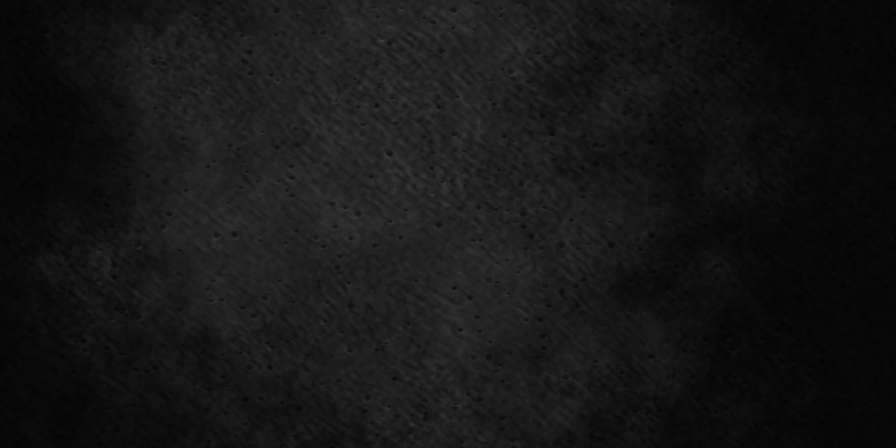
This texture is drawn by a WebGL 2 fragment shader. Its source:

```glsl
#version 300 es
precision highp float;

uniform vec2 u_resolution;
out vec4 fragColor;

vec3 hash3(vec2 p) {
  vec3 q = fract(vec3(p.xyx) * vec3(0.1031, 0.1030, 0.0973));
  q += dot(q, q.yxz + 33.33);
  return fract((q.xxy + q.yzz) * q.zyx);
}

// Cellular noise: random cell tones blended by distance to each seed
float cellTone(vec2 p) {
  vec2 cell = floor(p);
  float sum = 0.0, total = 0.0;
  for (int y = -1; y <= 1; y++)
    for (int x = -1; x <= 1; x++) {
      vec2 id = cell + vec2(x, y);
      vec3 h = hash3(id + 200.0);
      vec2 d = id + 0.15 + 0.7 * h.xy - p;
      float w = exp(-5.0 * dot(d, d));
      sum += w * h.z;
      total += w;
    }
  return sum / total;
}

// Layered cellular tones, centred on zero
float clouds(vec2 p) {
  float sum = 0.0, gain = 0.42;
  for (int i = 0; i < 5; i++) {
    sum += gain * (cellTone(p) - 0.5);
    p = mat2(1.6, 1.2, -1.2, 1.6) * p * 1.07 + 7.3;
    gain *= 0.68;
  }
  return sum;
}

// Sparse pits: dark hollows with a faint lit rim below
float pits(vec2 p) {
  vec2 cell = floor(p);
  float shade = 0.0;
  for (int y = -1; y <= 1; y++)
    for (int x = -1; x <= 1; x++) {
      vec2 id = cell + vec2(x, y);
      vec3 h = hash3(id + 517.0);
      vec2 d = p - id - h.xy;
      d.y *= 1.0 + 0.6 * h.x;
      float radius = 0.12 + 0.22 * h.y;
      float present = step(0.87, h.z);
      shade -= present * smoothstep(radius + 0.12, radius - 0.12, length(d));
      shade += 0.5 * present * smoothstep(0.2, 0.0, abs(length(d) - radius - 0.1)) * smoothstep(0.0, -0.2, d.y);
    }
  return shade;
}

void main() {
  vec2 uv = gl_FragCoord.xy / u_resolution;
  vec2 p = gl_FragCoord.xy / u_resolution.y;

  // Broad light pool with ragged, stained borders
  float stain = clouds(p * vec2(3.2, 3.6));
  float falloff = length((uv - vec2(0.46, 0.6)) * vec2(2.0, 0.9));
  float tone = mix(0.152, 0.026, smoothstep(0.08, 1.0, falloff + 0.75 * stain));
  tone *= 1.0 + 0.45 * clouds(p * 11.0 + 31.0);

  // Slanted brush grain, embossed from two offset samples
  vec2 bent = p + 0.012 * sin(p.yx * vec2(9.0, 7.0) + 3.0 * sin(p * 4.0));
  vec2 grain = mat2(0.82, 0.57, -0.57, 0.82) * bent * vec2(1.0, 1.0);
  grain *= vec2(44.0, 105.0);
  float brush = cellTone(grain) - cellTone(grain + vec2(0.25, 0.6));
  vec2 grit = p * 82.0 + 11.0;
  float rough = cellTone(grit) - cellTone(grit + vec2(-0.4, 0.5));
  float patchy = 0.6 + 0.8 * cellTone(p * 6.0 + 60.0);
  tone *= 1.0 + patchy * (0.36 * brush + 0.26 * rough);

  // Pits and fine speckle
  tone *= 1.0 + 0.4 * pits(p * 44.0);
  tone += 0.012 * (cellTone(p * 125.0 + 90.0) - 0.5);

  fragColor = vec4(vec3(clamp(tone, 0.012, 0.24)), 1.0);
}
```
